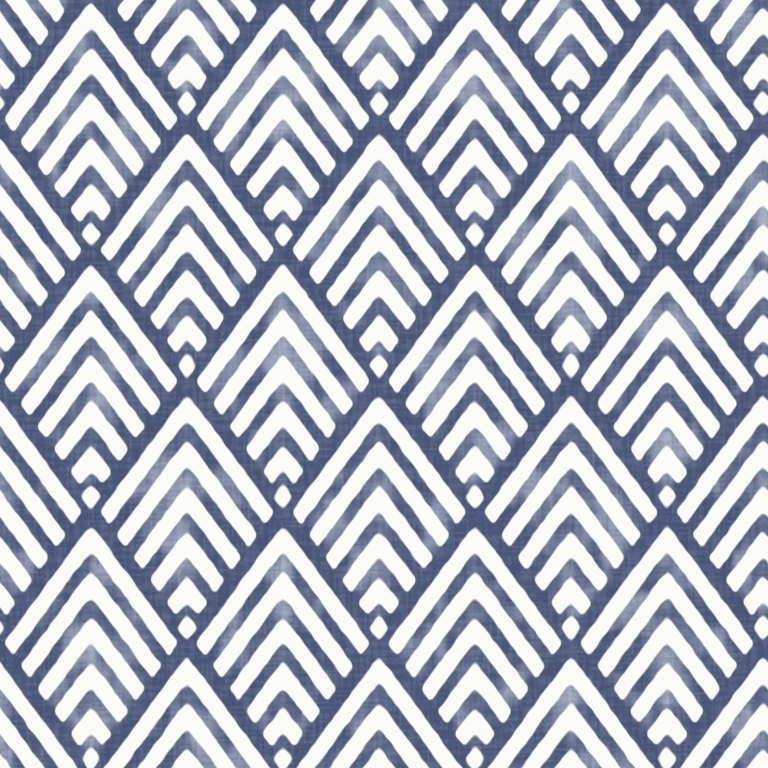
Reproduce this pattern procedurally as a three.js fragment shader.

```glsl
varying vec2 vUv;

const vec2 CELL = vec2(0.25, 0.3414);       // width and height of one rhombus
const vec2 TOP = vec2(0.2435, 0.8440);      // upper corner of a reference rhombus
const float MARGIN = 0.0135;
const float PITCH = 0.0590;
const float STRIPE = 0.0345;
const float ARM_END = 0.3115;
const float CHEVRONS = 5.0;
const vec3 PAPER = vec3(0.985, 0.99, 0.972);
const vec3 INK = vec3(0.295, 0.335, 0.468);
const vec3 FADED = vec3(0.66, 0.69, 0.765);

float hash(vec2 p) {
  vec3 q = fract(vec3(p.xyx) * 0.1031);
  q += dot(q, q.yzx + 33.33);
  return fract((q.x + q.y) * q.z);
}

float noise(vec2 p) {
  vec2 i = floor(p), f = fract(p);
  f = f * f * (3.0 - 2.0 * f);
  return mix(mix(hash(i), hash(i + vec2(1.0, 0.0)), f.x),
             mix(hash(i + vec2(0.0, 1.0)), hash(i + 1.0), f.x), f.y);
}

float softAbs(float x, float radius) {
  return length(vec2(x, radius));
}

// Position inside its rhombus: x from the axis, y down from the upper corner
vec2 rhombusCell(vec2 uv) {
  vec2 p = vec2(uv.x - TOP.x, TOP.y - uv.y) / CELL;
  vec2 f = fract(vec2(p.y + p.x, p.y - p.x));
  return 0.5 * CELL * vec2(f.x - f.y, f.x + f.y);
}

float roundedAnd(float a, float b, float radius) {
  vec2 d = vec2(a, b) + radius;
  return length(max(d, 0.0)) + min(max(d.x, d.y), 0.0) - radius;
}

// depth: below the upper sides; reach: towards the lower sides
float chevrons(float depth, float reach, float tilt) {
  float gap = PITCH - STRIPE;
  float k = clamp(floor((depth + 0.5 * gap) / PITCH), 0.0, CHEVRONS - 1.0);
  float across = abs(depth - k * PITCH - 0.5 * STRIPE) - 0.5 * STRIPE;
  return roundedAnd(across * tilt, (reach - ARM_END) * tilt, 0.0055);
}

float smallDiamond(vec2 p, float slope, float tilt) {
  return (slope * softAbs(p.x, 0.004) + softAbs(p.y, 0.004) - 0.0205) * tilt;
}

// Crossed threads of uneven brightness, centred on zero
float linen(vec2 uv) {
  float weft = noise(uv * vec2(45.0, 330.0));
  float warp = noise(uv * vec2(330.0, 45.0) + 71.0);
  return weft + warp - 1.0 + 0.5 * (noise(uv * 380.0) - 0.5);
}

// Uneven pale patches left by the dye
float dyeWash(vec2 uv) {
  float broad = noise(uv * vec2(30.0, 19.0) + 5.0);
  float fine = noise(uv * vec2(75.0, 55.0) + 23.0);
  return smoothstep(0.38, 0.82, 0.72 * broad + 0.28 * fine);
}

void main() {
  float slope = CELL.y / CELL.x;
  float tilt = inversesqrt(1.0 + slope * slope);
  vec2 p = rhombusCell(vUv);

  // Stripe shapes with a slightly uneven printed edge
  float side = slope * softAbs(p.x, 0.004);
  float depth = p.y - side - MARGIN;
  float reach = p.y + side - MARGIN;
  float shape = min(chevrons(depth, reach, tilt),
                    smallDiamond(p - vec2(0.0, 0.320), slope, tilt));
  shape += 0.0018 * (noise(vUv * 95.0) - 0.5);

  // Dye fades between the stripes and stays full along the rhombus borders
  float inside = smoothstep(0.015, 0.04, depth)
               * (1.0 - smoothstep(0.285, 0.32, reach));
  float axisFade = 0.22 * exp(-abs(p.x) * 60.0);
  float wash = inside * (0.62 * dyeWash(vUv) + axisFade);
  float fade = clamp(0.07 + wash + 0.2 * linen(vUv), 0.0, 1.0);
  vec3 dye = mix(INK, FADED, fade);

  float blur = max(fwidth(vUv.y), 0.0016);
  float paper = 1.0 - smoothstep(-blur, blur, shape);
  gl_FragColor = vec4(mix(dye, PAPER, paper), 1.0);
}
```
